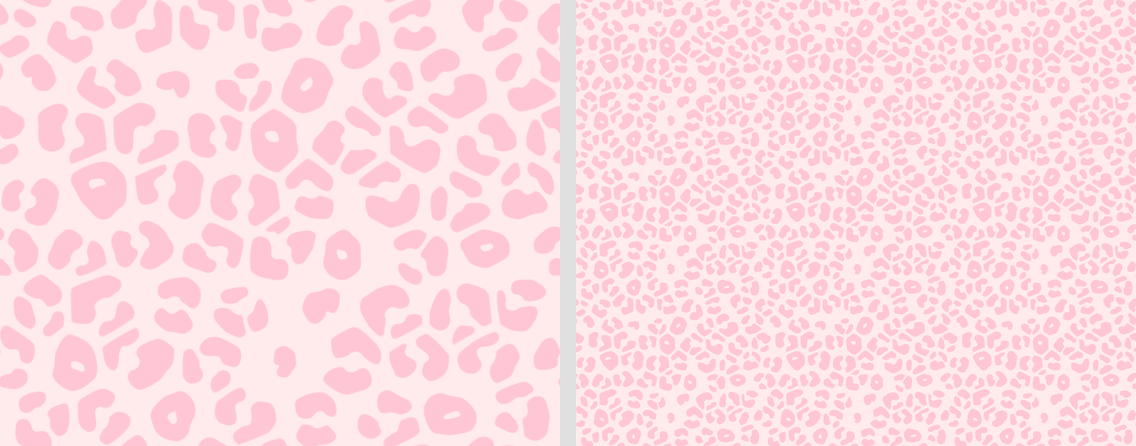
Left: one tile. Right: repeated 3 by 3.
This pattern is drawn by a WebGL 1 fragment shader. Its source:

```glsl
precision highp float;
// Pastel leopard print: a staggered, jittered cell grid holds one rosette per cell.
// Rosettes are tapered arcs, pierced blobs or beans, wobbled by layered sines;
// cell ids wrap, so the print tiles on all sides.

uniform vec2 u_resolution;

const float GRID = 8.0;      // cells per side; even, so the stagger wraps
const float PI = 3.14159;
const float SPOT_GAP = 0.065; // half the clear space between rosettes
const float PIECE_GAP = 0.07; // half the clear space between arcs
const vec3 BLUSH = vec3(1.0, 0.92, 0.92);
const vec3 PINK = vec3(1.0, 0.78, 0.84);

float hash(vec2 id, float seed) {
  return fract(sin(dot(id, vec2(12.99, 78.23)) + seed * 37.72) * 43758.5);
}

vec2 rotate(vec2 p, float angle) {
  float c = cos(angle), s = sin(angle);
  return vec2(c * p.x - s * p.y, s * p.x + c * p.y);
}

float smoothMax(float a, float b, float k) {
  float h = max(k - abs(a - b), 0.0) / k;
  return max(a, b) + 0.25 * h * h * k;
}

// Union of two shapes, kept apart by a channel where they meet
float splitUnion(float a, float b, float gap) {
  return smoothMax(min(a, b), gap - 0.5 * abs(a - b), 0.1);
}

// Round-ended arc centred on direction mid, thicker towards one end
float taperedArc(vec2 p, float mid, float span, float radius, float width, float taper) {
  vec2 v = rotate(p, -mid);
  float a = clamp(atan(v.y, v.x), -span, span);
  return length(v - radius * vec2(cos(a), sin(a))) - width * (1.0 + taper * a / span);
}

vec2 wobble(vec2 p, float phase) {
  vec2 slow = sin(p.yx * 3.7 + vec2(phase, phase * 1.7));
  vec2 fast = sin(p.yx * 8.3 + vec2(phase * 2.3, phase));
  return p + 0.075 * slow + 0.022 * fast;
}

float piercedBlob(vec2 p, float lean) {
  float body = length(p * vec2(0.95, 1.1)) - 0.88;
  vec2 h = rotate(p - vec2(0.08, 0.05), lean * PI);
  h.x -= clamp(h.x, -0.13, 0.13);
  return smoothMax(body, 0.12 - length(h), 0.04);
}

float bean(vec2 p) {
  return taperedArc(p + vec2(0.4, 0.0), 0.0, 0.85, 0.52, 0.43, 0.15);
}

float twoArcs(vec2 p, float r, float taper) {
  float large = taperedArc(p, 0.0, mix(0.75, 1.2, r), 0.63, 0.36, taper);
  float small = taperedArc(p, PI + 0.5 * taper, mix(0.75, 0.4, r), 0.66, 0.33, -taper);
  return splitUnion(large, small, PIECE_GAP);
}

float threeArcs(vec2 p, float r, float taper) {
  float large = taperedArc(p, 0.0, mix(0.5, 0.75, r), 0.62, 0.36, taper);
  float middle = taperedArc(p, 2.15, 0.38, 0.66, 0.31, -taper);
  float small = taperedArc(p, 4.2, mix(0.32, 0.15, r), 0.68, 0.27, taper);
  return splitUnion(splitUnion(large, middle, PIECE_GAP), small, PIECE_GAP);
}

// Distance to a rosette of unit radius; kind picks its build
float rosette(vec2 p, float kind, float r, float taper) {
  if (kind < 0.15) return piercedBlob(p, r);
  if (kind < 0.25) return bean(p);
  if (kind < 0.66) return twoArcs(p, r, taper);
  return threeArcs(p, r, taper);
}

// Distance to the whole print; cells are one unit high and aspect units wide
float leopard(vec2 g, float aspect) {
  float nearest = 9.0, second = 9.0, shape = 9.0;
  for (int j = -1; j <= 1; j++) {
    float row = floor(g.y) + float(j);
    float shift = 0.5 * mod(row, 2.0);
    for (int i = -1; i <= 1; i++) {
      vec2 cell = vec2(floor(g.x - shift) + float(i), row);
      vec2 id = mod(cell, GRID);
      vec2 jitter = 0.32 * (vec2(hash(id, 1.0), hash(id, 2.0)) - 0.5);
      vec2 p = (g - cell - vec2(0.5 + shift, 0.5)) * vec2(aspect, 1.0) - jitter;

      float kind = hash(id, 3.0);
      float size = mix(0.49, 0.67, hash(id, 4.0));
      if (kind < 0.25) size *= kind < 0.15 ? 0.9 : 0.72;
      vec2 q = rotate(p / size, 2.0 * PI * hash(id, 5.0));
      q *= vec2(0.95, 1.06);

      float outer = size * (length(q) - 1.0);
      if (outer < nearest) {
        second = nearest;
        nearest = outer;
        vec2 w = wobble(q, 20.0 * hash(id, 6.0));
        shape = size * rosette(w, kind, hash(id, 7.0), 0.5 * hash(id, 8.0) - 0.25);
      } else {
        second = min(second, outer);
      }
    }
  }
  return smoothMax(shape, SPOT_GAP - 0.5 * (second - nearest), 0.08);
}

void main() {
  vec2 uv = gl_FragCoord.xy / u_resolution;
  float edge = max(GRID / u_resolution.y, 0.012);
  float d = leopard(uv * GRID, u_resolution.x / u_resolution.y);
  gl_FragColor = vec4(mix(PINK, BLUSH, smoothstep(-edge, edge, d)), 1.0);
}
```
